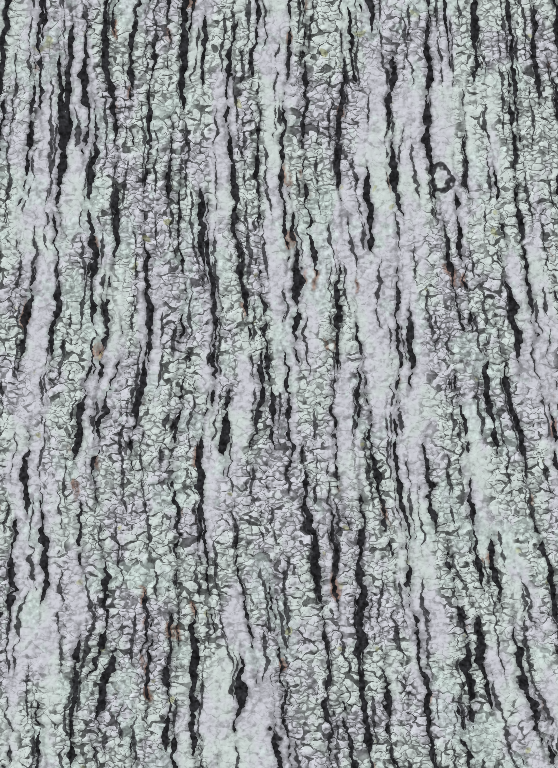
Give the GLSL for this texture, as a Shadertoy shader.

```glsl
float hash(vec2 p) {
    vec3 q = fract(p.xyx * 0.1031);
    q += dot(q, q.yzx + 33.33);
    return fract((q.x + q.y) * q.z);
}

float noise(vec2 p) {
    vec2 cell = floor(p), f = fract(p);
    f = f * f * (3.0 - 2.0 * f);
    float low = mix(hash(cell), hash(cell + vec2(1, 0)), f.x);
    float high = mix(hash(cell + vec2(0, 1)), hash(cell + vec2(1, 1)), f.x);
    return mix(low, high, f.y);
}

float fbm(vec2 p, int octaves) {
    float sum = 0.0, weight = 0.5, total = 0.0;
    for (int i = 0; i < octaves; i++) {
        sum += weight * noise(p);
        total += weight;
        weight *= 0.6;
        p = mat2(1.6, 1.2, -1.2, 1.6) * p + 17.3;
    }
    return sum / total;
}

// Grain direction fans out toward the foot of the trunk, with ragged edges
vec2 followGrain(vec2 p) {
    float x = p.x - (p.x - 0.2) * 0.28 * (0.5 - p.y);
    x += 0.03 * (fbm(p * vec2(7.0, 5.0), 2) - 0.5);
    x += 0.015 * (fbm(p * vec2(40.0, 60.0) + 8.0, 4) - 0.5);
    return vec2(x, p.y + 0.012 * (noise(p * 50.0) - 0.5));
}

// Signed depth of scattered, tapering vertical fissures: positive inside
float fissures(vec2 p, vec2 cellSize, float maxWidth, float seed) {
    vec2 home = floor(p / cellSize);
    float depth = -1.0;
    for (int j = -1; j <= 1; j++) {
        for (int i = -1; i <= 1; i++) {
            vec2 cell = home + vec2(i, j);
            vec2 jitter = vec2(hash(cell + seed), hash(cell + seed + 31.7)) - 0.5;
            vec2 q = p - (cell + 0.5 + 0.8 * jitter) * cellSize;
            float reach = cellSize.y * mix(0.25, 0.75, hash(cell + seed + 57.1));
            float along = q.y / reach;
            float width = maxWidth * mix(0.35, 1.0, hash(cell + seed + 83.9));
            float lean = 0.16 * (hash(cell + seed + 12.4) - 0.5);
            depth = max(depth, width * (1.0 - along * along) - abs(q.x + lean * q.y));
        }
    }
    return depth;
}

// Cellular bark scales: x = distance to border, y = random tone, z = tilt
vec3 scales(vec2 p) {
    vec2 home = floor(p), nearest = vec2(0.0);
    float first = 9.0, second = 9.0, tone = 0.0;
    for (int j = -1; j <= 1; j++) {
        for (int i = -1; i <= 1; i++) {
            vec2 cell = home + vec2(i, j);
            vec2 q = p - cell - vec2(hash(cell + 4.7), hash(cell + 68.3));
            float d = length(q);
            if (d < first) {
                second = first;
                first = d;
                nearest = q;
                tone = hash(cell + 25.9);
            } else {
                second = min(second, d);
            }
        }
    }
    return vec3(second - first, tone - 0.5, nearest.y - 0.5 * nearest.x);
}

// Dark rim of a small healed knot
float knotRim(vec2 p, vec2 centre, float radius) {
    vec2 q = (p - centre) * vec2(1.15, 0.9);
    float wobble = 0.012 * (fbm(p * 130.0, 2) - 0.5);
    return 1.0 - smoothstep(0.002, 0.005, abs(length(q) + wobble - radius));
}

vec3 barkColor(vec2 p, float pixel) {
    const vec3 bareBark = vec3(0.985, 0.99, 1.03);
    const vec3 lichenGreen = vec3(0.97, 1.02, 1.005);
    const vec3 paleLichen = vec3(0.75, 0.82, 0.80);
    const vec3 deepShadow = vec3(0.12, 0.12, 0.13);
    const vec3 rust = vec3(0.52, 0.37, 0.31);
    const vec3 moss = vec3(0.56, 0.57, 0.38);

    // Alternating smooth strips and rough, flaky ridges
    vec2 g = followGrain(p);
    float rough = smoothstep(0.40, 0.54, fbm(g * vec2(21.0, 3.5) + 5.0, 3));
    float patches = fbm(p * vec2(20.0, 16.0) + 70.0, 4);
    float lichen = smoothstep(0.40, 0.62, patches + 0.12 * (rough - 0.5));

    // Crisp crumbs lit from above left
    vec2 toLight = vec2(-0.0018, 0.0026);
    float crumbs = fbm(p * vec2(95.0, 110.0), 3);
    float slope = crumbs - fbm((p + toLight) * vec2(95.0, 110.0), 3);
    float grain = fbm(p * 230.0, 2) - 0.5;
    float tone = 0.80 + slope * mix(0.3, 0.75, rough) + 0.24 * grain;
    tone += 0.18 * (patches - 0.5) + 0.02 * (1.0 - rough);

    // Scales in two sizes with broken dark borders
    vec2 ragged = p + 0.012 * (vec2(crumbs, fbm(p * 85.0 + 33.0, 2)) - 0.5);
    vec3 plate = scales(ragged * vec2(46.0, 72.0));
    vec3 chip = scales(ragged * vec2(95.0, 145.0) + 40.0);
    float gap = fbm(p * vec2(55.0, 65.0) + 23.0, 3);
    float plateEdge = 1.0 - smoothstep(0.03, 0.17, plate.x + 0.9 * (gap - 0.40));
    float chipEdge = 1.0 - smoothstep(0.02, 0.25, chip.x + 0.8 * (0.55 - gap));
    tone += mix(0.25, 1.0, rough) * (0.10 * plate.y + 0.09 * plate.z + 0.08 * chip.z);
    tone *= 1.0 - 0.55 * plateEdge * mix(0.25, 1.0, rough);
    tone *= 1.0 - 0.36 * chipEdge * mix(0.2, 1.0, rough);

    // Fissures whose width is eaten away irregularly, then finer splits
    float bite = fbm(p * vec2(75.0, 60.0) + 14.0, 3) - 0.5;
    float wide = fissures(g, vec2(0.041, 0.17), 0.0047, 3.0) + 0.009 * bite;
    float fine = fissures(g + 0.4, vec2(0.034, 0.075), 0.0021, 19.0) + 0.006 * bite;
    float wall = smoothstep(-0.007, 0.001, wide);
    tone *= 1.0 - 0.30 * wall * mix(0.5, 1.3, crumbs);
    tone *= 1.0 - 0.16 * smoothstep(-0.004, 0.001, fine);
    tone = min(tone, 0.79 + 0.35 * (tone - 0.79));

    vec3 color = tone * mix(bareBark, lichenGreen, lichen);
    float crust = smoothstep(0.62, 0.67, fbm(p * vec2(24.0, 20.0) + 110.0, 4));
    color = mix(color, paleLichen * (0.97 + 0.6 * grain), 0.45 * crust);

    // Sparse exposed inner bark and moss
    float exposed = smoothstep(0.76, 0.82, fbm(p * vec2(32.0, 22.0) + 51.0, 2));
    color = mix(color, rust * (0.9 + grain), 0.7 * exposed * wall);
    float mossy = smoothstep(0.86, 0.92, fbm(p * 45.0 + 91.0, 2));
    color = mix(color, moss * (1.0 + grain), 0.5 * mossy);

    float edge = max(0.0006, 0.5 * pixel);
    float dark = smoothstep(-edge, edge, wide);
    dark = max(dark, 0.75 * smoothstep(-edge, edge, fine));
    dark = max(dark, 0.9 * knotRim(p, vec2(0.575, 0.768), 0.014));
    return mix(color, deepShadow * (1.1 + 1.8 * grain), 0.92 * dark);
}

void mainImage(out vec4 fragColor, in vec2 fragCoord) {
    float pixel = 1.0 / iResolution.y;
    fragColor = vec4(clamp(barkColor(fragCoord * pixel, pixel), 0.0, 1.0), 1.0);
}
```
